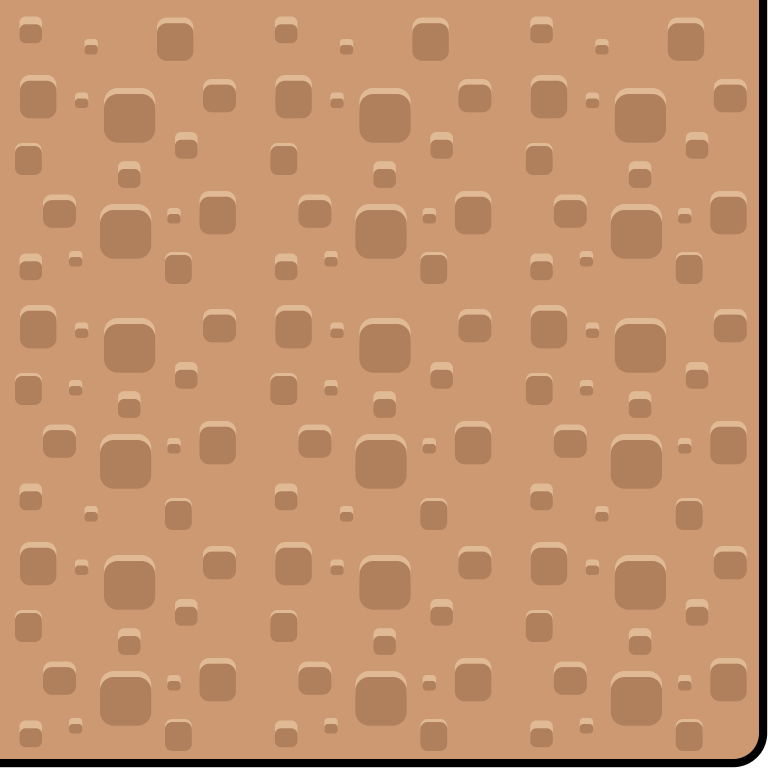
Write a three.js fragment shader that draws this pattern.

```glsl
// Clay-coloured ground with tiled rounded stones, lit from above, and a dark lower-right rim.
#define SPAN 768.0          // layout units across the canvas
#define COLUMN 255.4        // width of one repeat
#define BAND_PAIR 467.0     // height of an even and an odd band together
#define EVEN_TOP 75.0
#define ODD_TOP 305.0
#define ROUNDNESS 0.27      // corner radius relative to stone width
#define RIM_WIDTH 8.2
#define RIM_RADIUS 34.0
#define GROUND vec3(0.80, 0.60, 0.45)
#define STONE vec3(0.69, 0.50, 0.36)
#define HIGHLIGHT vec3(0.88, 0.73, 0.58)

varying vec2 vUv;

// Stone kinds, small to large: width, full height, highlight height
const vec3 KINDS[6] = vec3[6](
  vec3(13.3, 15.5, 6.0), vec3(22.5, 26.7, 7.8), vec3(26.8, 32.0, 3.0),
  vec3(33.0, 33.3, 5.6), vec3(36.4, 43.3, 5.7), vec3(51.2, 54.7, 6.0));

// Stones shared by all bands: left, top, kind
const vec3 STONES[12] = vec3[12](
  vec3(20.0, 0.0, 4.0), vec3(199.5, 116.0, 4.0),
  vec3(104.0, 13.0, 5.0), vec3(100.0, 129.0, 5.0),
  vec3(203.0, 4.0, 3.0), vec3(43.0, 119.5, 3.0),
  vec3(175.0, 57.0, 1.0), vec3(118.0, 86.2, 1.0), vec3(19.5, 178.5, 1.0),
  vec3(75.0, 17.5, 0.0), vec3(167.3, 133.0, 0.0), vec3(15.0, 68.0, 2.0));

float roundedBox(vec2 p, vec2 corner, vec2 size, float radius) {
  vec2 q = abs(p - corner - 0.5 * size) - 0.5 * size + radius;
  return length(max(q, 0.0)) + min(max(q.x, q.y), 0.0) - radius;
}

float coverage(float dist, float pixel) {
  return clamp(0.5 - dist / pixel, 0.0, 1.0);
}

void paintStone(inout vec3 color, vec2 p, vec3 stone, float pixel) {
  vec3 kind = KINDS[int(stone.z)];
  float radius = ROUNDNESS * kind.x;
  vec2 capSize = vec2(kind.x, kind.z + 2.0 * radius);
  vec2 faceSize = vec2(kind.x, kind.y - kind.z);
  float cap = roundedBox(p, stone.xy, capSize, radius);
  float face = roundedBox(p, stone.xy + vec2(0.0, kind.z), faceSize, radius);
  color = mix(color, HIGHLIGHT, coverage(cap, pixel));
  color = mix(color, STONE, coverage(face, pixel));
}

void main() {
  // Layout runs downward from the top left
  vec2 p = vec2(vUv.x, 1.0 - vUv.y) * SPAN;
  float pixel = max(fwidth(vUv.x) * SPAN, 0.001);

  // Find the band and the position inside its repeat
  float margin = 5.0;
  float pair = floor((p.y - EVEN_TOP + margin) / BAND_PAIR);
  float bandTop = EVEN_TOP + pair * BAND_PAIR;
  bool odd = p.y - bandTop > ODD_TOP - EVEN_TOP - margin;
  if (odd) bandTop += ODD_TOP - EVEN_TOP;
  bool topBand = bandTop < 0.0;
  vec2 local = vec2(mod(p.x, COLUMN), p.y - bandTop);

  // Shared stones; the cut-off top band keeps only its last row
  vec3 color = GROUND;
  for (int i = 0; i < 12; i++) {
    if (topBand && STONES[i].y < 165.0) continue;
    paintStone(color, local, STONES[i], pixel);
  }

  // Stones that change from band to band
  paintStone(color, local, vec3(69.0, odd ? 75.0 : 176.0, 0.0), pixel);
  if (odd) paintStone(color, local, vec3(84.5, 201.0, 0.0), pixel);
  vec3 lowerStone = vec3(165.0, odd ? 193.0 : 177.0, 2.0);
  if (topBand) lowerStone = vec3(157.0, 179.5, 4.0);
  paintStone(color, local, lowerStone, pixel);

  // Rim along the right and bottom, rounded where they meet
  vec2 q = p - (SPAN - 0.8 - RIM_RADIUS);
  float edge = length(max(q, 0.0)) + min(max(q.x, q.y), 0.0) - RIM_RADIUS;
  color *= coverage(edge + RIM_WIDTH, pixel);
  color = mix(vec3(1.0), color, coverage(edge, pixel));

  gl_FragColor = vec4(color, 1.0);
}
```
